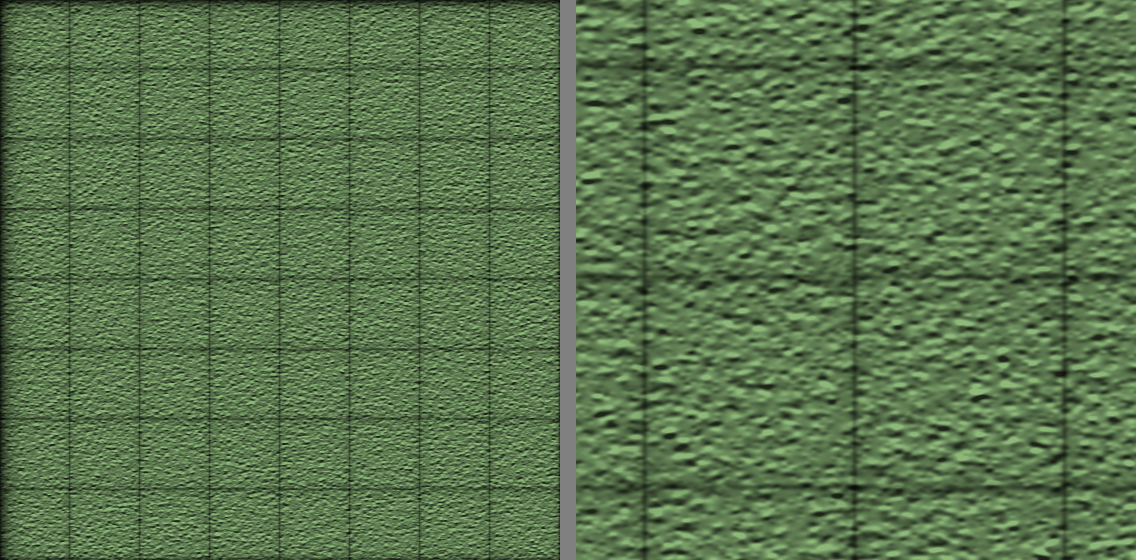
Left: the whole. Right: its middle third, enlarged.
Give the GLSL for this texture, as a three.js fragment shader.

```glsl
// Green stucco tiles in an 8 by 8 grid, with thin soft joints and shaded borders.
// The rough relief is a cellular sum of flattened bumps, whose exact slope is lit
// from above; joints and borders then darken the lit surface.
varying vec2 vUv;

const vec3 TILE_COLOR = vec3(0.372, 0.485, 0.320);
const float TILES = 8.0;
const vec2 JOINT_SHIFT = vec2(-0.0008, 0.0018);
const float JOINT_WIDTH = 0.0019;     // dark core of a joint
const float JOINT_DEPTH = 0.27;
const float BEVEL_WIDTH = 0.006;      // soft shade beside a joint
const float BEVEL_DEPTH = 0.15;
const vec2 COARSE_CELLS = vec2(108.0, 172.0);
const vec2 FINE_CELLS = vec2(170.0, 260.0);
const float FINE_WEIGHT = 0.5;
const float BUMP_SHARPNESS = 6.0;
const vec2 LIGHT_DIR = vec2(-0.12, 0.99);
const float RELIEF_CONTRAST = 0.31;
const float SHADE_MIN = 0.30;
const float SHADE_MAX = 1.50;

vec3 hash3(vec2 p) {
  vec3 q = fract(p.xyx * vec3(0.1031, 0.1030, 0.0973));
  q += dot(q, q.yxz + 33.33);
  return fract((q.xxy + q.yzz) * q.zyx);
}

// Slope of a field with one random bump or dent per cell.
vec2 bumpSlope(vec2 p) {
  vec2 cell = floor(p);
  vec2 slope = vec2(0.0);
  for (int j = -1; j <= 1; j++) {
    for (int i = -1; i <= 1; i++) {
      vec2 id = cell + vec2(float(i), float(j));
      vec3 rnd = hash3(id + 17.0);
      vec2 d = p - id - rnd.xy;
      float height = 2.0 * rnd.z - 1.0;
      height *= 1.35 - 0.45 * abs(height);   // evens out the bump strengths
      slope -= 2.0 * BUMP_SHARPNESS * height * d * exp(-BUMP_SHARPNESS * dot(d, d));
    }
  }
  return slope;
}

// Darkness of the joints along one axis, from the distance to the nearest one.
float jointShade(float dist) {
  float core = dist / JOINT_WIDTH;
  return JOINT_DEPTH * exp(-core * core) + BEVEL_DEPTH * exp(-dist / BEVEL_WIDTH);
}

// Light left near a border, given its distance, depth and reach.
float borderLight(float dist, float depth, float reach) {
  return 1.0 - depth * exp(-dist / reach);
}

void main() {
  // Rough relief lit from above
  vec2 slope = bumpSlope(vUv * COARSE_CELLS)
             + FINE_WEIGHT * bumpSlope(vUv * FINE_CELLS + 61.0);
  float relief = -dot(slope, LIGHT_DIR);
  float shade = clamp(1.0 + RELIEF_CONTRAST * relief, SHADE_MIN, SHADE_MAX);

  // Joints, made slightly ragged by the relief
  vec2 grid = (vUv - JOINT_SHIFT) * TILES;
  vec2 dist = abs(fract(grid + 0.5) - 0.5) / TILES;
  float wear = clamp(1.0 - 0.1 * relief, 0.8, 1.2);
  shade *= 1.0 - wear * jointShade(dist.x);
  shade *= 1.0 - wear * jointShade(dist.y);

  // Deep shade at the left and top, faint at the right and bottom
  shade *= borderLight(vUv.x, 0.75, 0.013);
  shade *= borderLight(1.0 - vUv.y, 0.75, 0.010);
  shade *= borderLight(1.0 - vUv.x, 0.20, 0.004);
  shade *= borderLight(vUv.y, 0.20, 0.004);

  gl_FragColor = vec4(TILE_COLOR * shade, 1.0);
}
```
